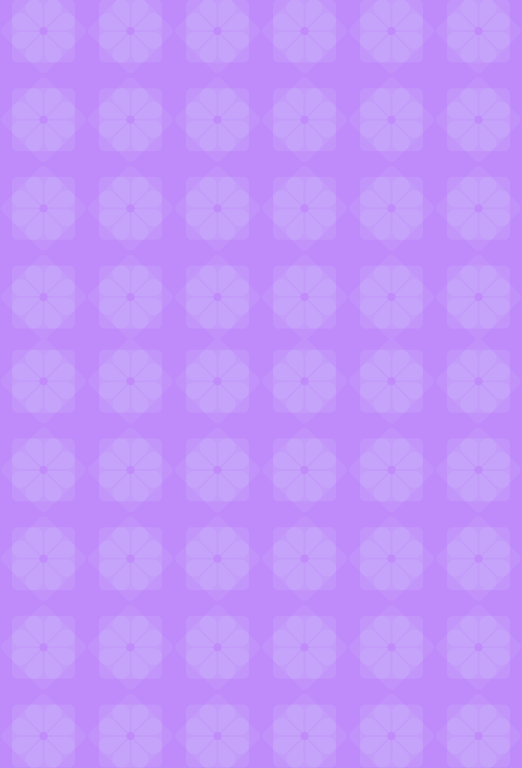
This pattern is drawn by a Shadertoy shader. Its source:

```glsl
// Rows of pale eight-petal rosettes on translucent eight-point stars over violet.

const float COLUMNS = 6.0;
const float ROW_STEP = 1.0195;   // row spacing, in column widths
const float SEAM = 3.897;        // depth of the break between the two bands of rows
const float PI = 3.14159265;

const vec3 VIOLET = vec3(0.750, 0.540, 0.980);
const vec3 LILAC = vec3(0.790, 0.720, 0.980);

// Antialiased coverage of a signed distance
float fill(float dist, float pixel) {
    return clamp(0.5 - dist / pixel, 0.0, 1.0);
}

vec2 rotate(vec2 p, float angle) {
    float c = cos(angle), s = sin(angle);
    return vec2(c * p.x - s * p.y, s * p.x + c * p.y);
}

float roundedSquare(vec2 p, float halfSide, float radius) {
    vec2 q = abs(p) - halfSide + radius;
    return length(max(q, 0.0)) + min(max(q.x, q.y), 0.0) - radius;
}

// Ring of wedge petals with round ends, parted by straight gaps
float petalRing(vec2 p, float count, float reach, float halfGap) {
    float sector = 2.0 * PI / count;
    float angle = mod(atan(p.y, p.x), sector) - 0.5 * sector;
    vec2 q = length(p) * vec2(cos(angle), abs(sin(angle)));
    vec2 side = vec2(cos(0.5 * sector), sin(0.5 * sector));
    float edge = dot(q, vec2(-side.y, side.x)) + halfGap;
    float cap = length(q - vec2(reach, 0.0)) - (reach * side.y - halfGap);
    return dot(q, side) < reach * side.x ? edge : cap;
}

// Cell-local position: two bands of rows, counted down from the top
vec2 rosetteCell(vec2 grid) {
    float firstRow = grid.y < SEAM ? 0.356 : 4.382;
    float row = (grid.y - firstRow) / ROW_STEP;
    // Keep each band from spilling a row past the seam
    float index = grid.y < SEAM ? min(round(row), 3.0) : max(round(row), 0.0);
    return vec2(fract(grid.x) - 0.5, (row - index) * ROW_STEP);
}

vec3 rosette(vec2 p, float pixel) {
    float diamond = fill(roundedSquare(rotate(p, PI / 4.0), 0.362, 0.065), pixel);
    float square = fill(roundedSquare(p, 0.362, 0.065), pixel);
    float petals = fill(petalRing(p, 8.0, 0.285, 0.011), pixel);
    float eye = fill(length(p) - 0.048, pixel);

    // Stacked translucent layers, then the eye
    vec3 color = mix(VIOLET, LILAC, 0.20 * diamond);
    color = mix(color, LILAC, 0.24 * square);
    color = mix(color, LILAC, 0.25 * petals);
    return mix(color, VIOLET, 0.85 * eye);
}

void mainImage(out vec4 fragColor, in vec2 fragCoord) {
    float pixel = COLUMNS / iResolution.x;
    vec2 grid = vec2(fragCoord.x, iResolution.y - fragCoord.y) * pixel;
    fragColor = vec4(rosette(rosetteCell(grid), pixel), 1.0);
}
```
